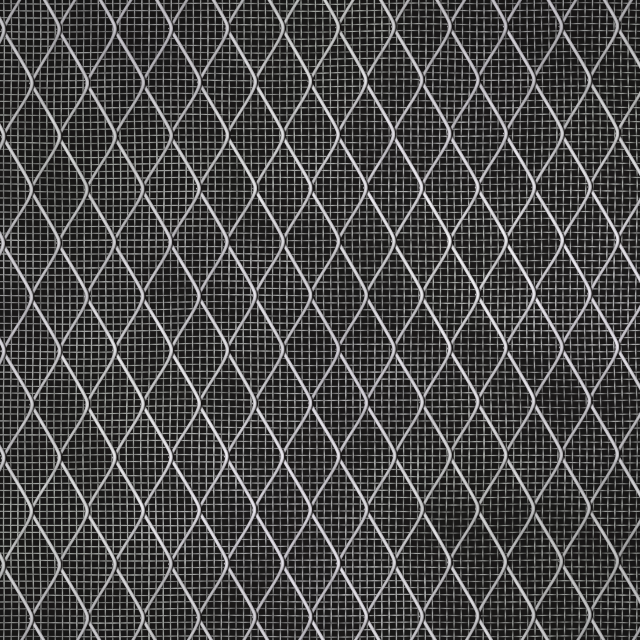
This texture is drawn by a WebGL 2 fragment shader. Its source:

```glsl
#version 300 es
precision highp float;
// Chain-link fence of pale zigzag wires over a fine, dark insect screen.
// Each wire is a vertical zigzag with rounded right bends; neighbours run half
// a period apart and hook together. Gradient noise varies threads and light.
uniform vec2 u_resolution;
out vec4 outColor;

const vec2 CELL = vec2(0.0436, 0.0837);      // column and row step of the knots
const vec2 FIRST_KNOT = vec2(0.0042, 0.954); // upper left knot
const vec2 THREADS = vec2(88.0, 92.0);       // screen threads across and up
const float BEND = 0.10;                     // roundness of the right bends
const float OVERHANG = 0.03;                 // how far bends hook past a knot

const vec3 BACKDROP = vec3(0.092, 0.086, 0.085);
const vec3 THREAD = vec3(0.53, 0.535, 0.53);
const vec3 WIRE_EDGE = vec3(0.58, 0.575, 0.585);
const vec3 WIRE_LIGHT = vec3(0.84, 0.835, 0.85);
const vec3 SHADOW = vec3(0.07, 0.06, 0.06);

vec2 hashGradient(vec2 p) {
  vec3 q = fract(p.xyx * vec3(0.1031, 0.1030, 0.0973));
  q += dot(q, q.yzx + 33.33);
  return fract((q.xx + q.yz) * q.zy) * 2.0 - 1.0;
}

float gradientNoise(vec2 p) {
  vec2 i = floor(p), f = fract(p);
  vec2 w = f * f * f * (f * (f * 6.0 - 15.0) + 10.0);
  vec2 e = vec2(0.0, 1.0);
  float low = mix(dot(hashGradient(i), f),
                  dot(hashGradient(i + e.yx), f - e.yx), w.x);
  float high = mix(dot(hashGradient(i + e.xy), f - e.xy),
                   dot(hashGradient(i + e.yy), f - e.yy), w.x);
  return mix(low, high, w.y);
}

// Soft-edged band around a distance of zero
float band(float d, float halfWidth, float soft) {
  return 1.0 - smoothstep(halfWidth - soft, halfWidth + soft, abs(d));
}

// Woven screen: threads dip under each other at alternate crossings
vec3 screenColor(vec2 uv, float soft) {
  vec2 warp = vec2(gradientNoise(uv * 5.0), gradientNoise(uv * 5.0 + 31.0));
  vec2 p = (uv + 0.004 * warp) * THREADS;
  vec2 id = floor(p);
  vec2 d = (fract(p) - 0.5) / THREADS;
  float over = sin(3.14159 * p.x) * sin(3.14159 * p.y);
  float weave = mix(0.15, 0.40, uv.x);
  float tone = mix(1.08, 0.86, uv.x) + 0.45 * gradientNoise(uv * vec2(6.0, 9.0));
  float up = band(d.x, 0.00112, soft) * (tone + weave * over);
  float across = band(d.y, 0.00102, soft) * (tone - weave * over);
  up *= 0.95 + 0.6 * gradientNoise(vec2(id.x * 0.73, uv.y * 9.0));
  across *= 0.90 + 0.6 * gradientNoise(vec2(uv.x * 9.0, id.y * 0.73));
  return mix(BACKDROP, THREAD, clamp(max(up, across), 0.0, 1.2));
}

// Sideways position of a wire, x, and its slope, y; d is 0 at a right bend
vec2 zigzag(float d) {
  float root = sqrt(d * d + BEND * BEND);
  float span = sqrt(1.0 + BEND * BEND) - BEND;
  float gain = (1.0 + 1.2 * OVERHANG) / span;
  return vec2(1.0 + OVERHANG - gain * (root - BEND), gain * d / root);
}

// Lay one wire over the colours already below it
vec3 layWire(vec3 below, vec2 uv, vec2 knot, float index, float soft) {
  float phase = mod(knot.y - index, 2.0);
  float d = abs(phase - 1.0);
  vec2 z = zigzag(d);
  float falling = 1.0 - smoothstep(0.98, 1.2, phase);
  float bow = (1.0 - falling) * 0.015 * sin(6.28318 * d);
  float slope = z.y * CELL.x / CELL.y;
  float dist = (knot.x - index - z.x - bow) * CELL.x * inversesqrt(1.0 + slope * slope);

  float halfWidth = mix(0.0024, 0.0027, falling);
  float nearBend = 1.0 - smoothstep(0.06, 0.20, d);
  float shade = band(dist - 0.0010, halfWidth + 0.0012, soft * 1.3);
  vec3 color = mix(below, SHADOW, shade * mix(0.25, 0.8, nearBend));

  float shine = band(dist + 0.0002, halfWidth * 0.65, halfWidth * 0.6);
  float wear = gradientNoise(vec2(index * 3.7, uv.y * 40.0));
  float light = mix(0.88, 1.0, falling) + 0.12 * wear;
  vec3 metal = mix(WIRE_EDGE, WIRE_LIGHT, shine) * light;
  return mix(color, metal, band(dist, halfWidth, soft));
}

void main() {
  vec2 uv = gl_FragCoord.xy / u_resolution;
  float pixel = 1.0 / min(u_resolution.x, u_resolution.y);
  float soft = max(0.0009, 0.5 * pixel);
  vec3 color = screenColor(uv, soft);

  // Knot grid, slightly tilted and uneven, counted rightward and downward
  vec2 sway = vec2(gradientNoise(uv * 4.0 + 7.0), gradientNoise(uv * 4.0 + 19.0));
  vec2 p = uv + 0.0025 * sway;
  vec2 knot = vec2(p.x - FIRST_KNOT.x, FIRST_KNOT.y + 0.006 * uv.x - p.y) / CELL;
  float column = floor(knot.x);
  for (int k = 1; k >= -1; k--) {
    color = layWire(color, uv, knot, column + float(k), soft);
  }

  // Uneven light, falling off toward the borders, with a faint drifting tint
  vec2 c = uv - 0.5;
  float light = 1.06 - 0.25 * dot(c, c) + 0.16 * gradientNoise(uv * 2.5 + 3.0);
  float drift = 0.03 * gradientNoise(uv * 3.0 + 11.0);
  vec3 tint = vec3(1.0, 1.0 + drift, 1.0 - drift);
  outColor = vec4(clamp(color * light * tint, 0.0, 1.0), 1.0);
}
```
